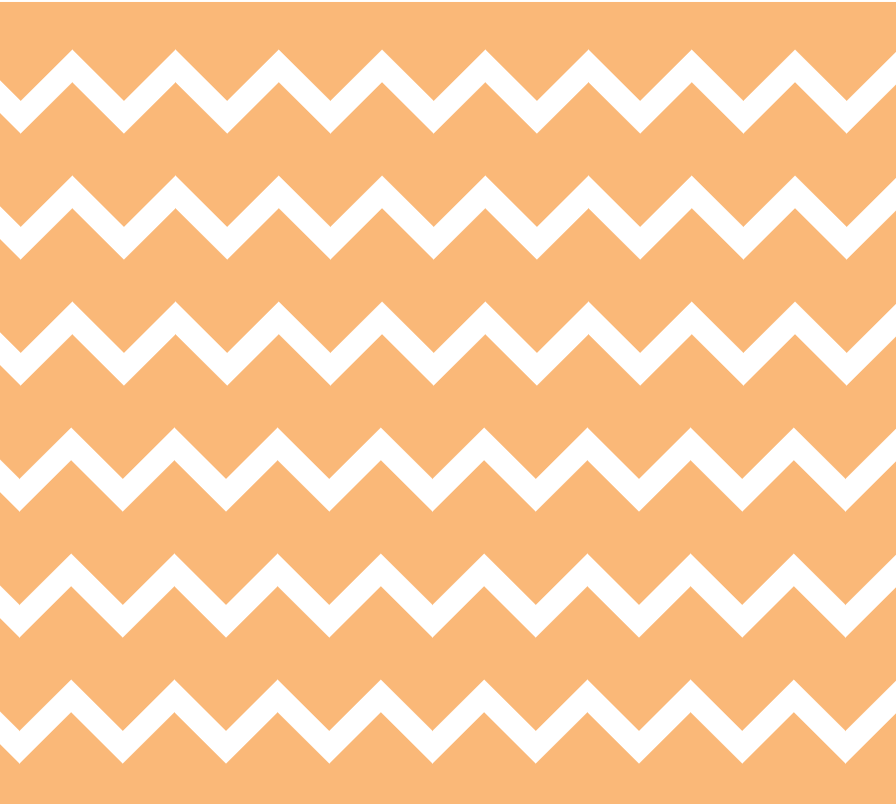
Write a WebGL 2 fragment shader that draws this pattern.

```glsl
#version 300 es
precision highp float;
// Six white chevron stripes on flat apricot, with a thin white rim on top.
// Each stripe is a band of constant height around a triangle wave;
// the lower three stripes sit slightly further left.
// All lengths are fractions of the canvas width, y measured from the top.

uniform vec2 u_resolution;
out vec4 outColor;

const vec3 APRICOT = vec3(0.980, 0.722, 0.471);
const vec3 WHITE = vec3(1.0);

const float ROWS = 6.0;
const float ROW_PITCH = 0.140625;   // spacing between stripes
const float FIRST_ROW = 0.1022;     // mid height of the top stripe
const float ZIG_WIDTH = 0.11523;    // peak to peak
const float FIRST_PEAK = 0.0807;    // x of the leftmost peak
const float AMPLITUDE = 0.02865;    // half the zigzag height
const float THICKNESS = 0.0365;     // stripe height, measured vertically
const float LOWER_SHIFT = 0.0013;   // left offset of the lower stripes
const float SHIFT_ROW = 3.0;        // first shifted stripe
const float RIM = 0.0022;           // white rim on the top edge

// Triangle wave: -1 at the peaks (upward), +1 in the troughs.
float zigzag(float x) {
    return 1.0 - 4.0 * abs(fract(x / ZIG_WIDTH) - 0.5);
}

// Coverage of a shape from its signed distance, softened over one pixel.
float coverage(float dist, float pixel) {
    return clamp(0.5 - dist / pixel, 0.0, 1.0);
}

void main() {
    float pixel = 1.0 / u_resolution.x;
    vec2 p = vec2(gl_FragCoord.x, u_resolution.y - gl_FragCoord.y) * pixel;

    // Nearest stripe, limited to the rows that exist
    float row = clamp(round((p.y - FIRST_ROW) / ROW_PITCH), 0.0, ROWS - 1.0);
    float y = p.y - FIRST_ROW - row * ROW_PITCH;
    float x = p.x - FIRST_PEAK + LOWER_SHIFT * step(SHIFT_ROW, row);

    // Vertical offset from the wave, turned into distance across the slope
    float slope = 4.0 * AMPLITUDE / ZIG_WIDTH;
    float offset = abs(y - AMPLITUDE * zigzag(x)) - 0.5 * THICKNESS;
    float stripe = coverage(offset / sqrt(1.0 + slope * slope), pixel);

    float rim = coverage(p.y - RIM, pixel);
    outColor = vec4(mix(APRICOT, WHITE, max(stripe, rim)), 1.0);
}
```
